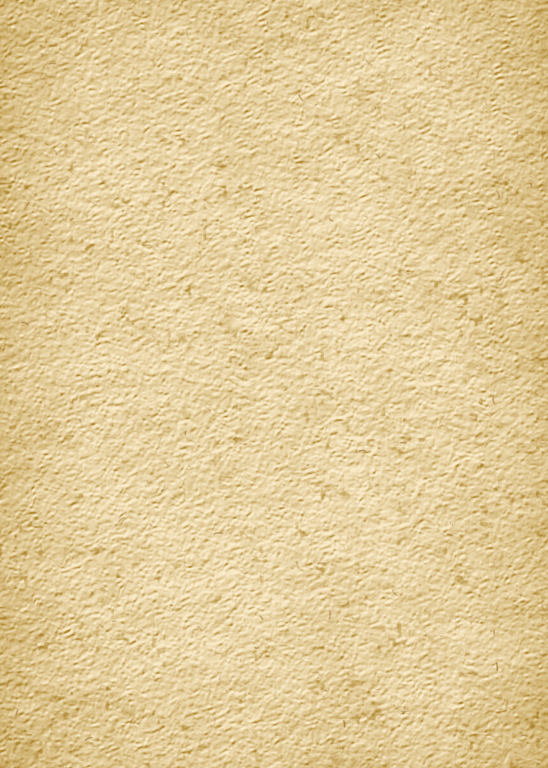
A Shadertoy shader for this texture:

```glsl
// Aged cream paper: a rough pulp surface lit from above, with brown flecks and
// a soft darkening toward the borders. The relief is the slope of a creased
// noise height field; all layers add to one tone that drives the paper colour.

float hash(vec2 p) {
    return fract(sin(dot(p, vec2(127.1, 311.7))) * 43758.5453);
}

float noise(vec2 p) {
    vec2 cell = floor(p), f = fract(p);
    f = f * f * (3.0 - 2.0 * f);
    return mix(mix(hash(cell), hash(cell + vec2(1, 0)), f.x),
               mix(hash(cell + vec2(0, 1)), hash(cell + vec2(1, 1)), f.x), f.y);
}

// Pulp height: small flattened lumps that lean up to the right, split by creases
float pulpHeight(vec2 p) {
    p += 0.005 * (vec2(noise(p * 60.0), noise(p * 60.0 + 71.0)) - 0.5);
    vec2 along = vec2(cos(0.36), sin(0.36));
    vec2 q = vec2(dot(p, along) * 190.0, dot(p, vec2(-along.y, along.x)) * 275.0);
    float crease = abs(2.0 * noise(q * 0.5 + 43.0) - 1.0);
    return 0.56 * noise(q) + 0.3 * noise(q.yx * 1.5 + 17.0) + 0.4 * crease;
}

// Short, slightly bent strands, one at most per grid cell; sizes are in cells
float fibres(vec2 p, float share, float reach, float thickness, float blur) {
    vec2 cell = floor(p);
    float cover = 0.0;
    for (int y = -1; y <= 1; y++) {
        for (int x = -1; x <= 1; x++) {
            vec2 id = cell + vec2(x, y);
            if (hash(id + 5.3) > share) continue;
            vec2 d = p - id - vec2(hash(id + 11.7), hash(id + 23.1));
            float angle = 6.2832 * hash(id + 37.9);
            d = mat2(cos(angle), -sin(angle), sin(angle), cos(angle)) * d;
            float halfLength = reach * mix(0.15, 1.0, hash(id + 51.3));
            d.y += 0.5 * (hash(id + 67.7) - 0.5) * d.x * d.x / halfLength;
            d.x = max(abs(d.x) - halfLength, 0.0);
            float strand = 1.0 - smoothstep(thickness - blur, thickness + blur, length(d));
            cover = max(cover, strand * mix(0.15, 1.0, hash(id + 83.9)));
        }
    }
    return cover;
}

void mainImage(out vec4 fragColor, in vec2 fragCoord) {
    vec2 p = fragCoord / iResolution.y;
    float pixel = 1.0 / iResolution.y;

    // Relief, with deeper shade in the pits
    vec2 light = vec2(-0.0007, 0.0015);
    float relief = 3.5 * (pulpHeight(p - light) - pulpHeight(p + light));
    float pit = max(-relief, 0.0);
    float tone = relief - 0.3 * pit * pit + 0.22;

    // Small sunken specks, gathered in patches
    float patchiness = smoothstep(0.25, 0.8, noise(p * vec2(38.0, 50.0) + 13.0));
    tone -= 2.4 * patchiness * smoothstep(0.68, 0.95, noise(p * vec2(150.0, 185.0) + 5.0));

    // Cloudy unevenness of the sheet
    tone += 0.8 * (noise(p * vec2(34.0, 54.0) + 9.0) - 0.5);
    tone += 0.5 * (noise(p * vec2(9.0, 13.0) + 31.0) - 0.5);

    // Bright middle, darker borders
    vec2 edge = 2.0 * fragCoord / iResolution.xy - 1.0;
    vec2 e2 = edge * edge;
    tone += 0.5 - 0.6 * e2.x - 0.34 * e2.y - 0.9 * pow(e2.x, 3.0) - 0.55 * pow(e2.y, 4.0);

    // Pale hairs within the pulp
    tone += 0.7 * fibres(p * 44.0 + 60.0, 0.5, 0.26, 0.025, 44.0 * pixel * 0.7);

    // Tone to paper colour, then the brown strands on top
    tone = clamp(tone, -4.0, 1.9);
    vec3 paper = vec3(0.885, 0.795, 0.595) + tone * vec3(0.048, 0.064, 0.1);
    vec3 brown = vec3(0.6, 0.42, 0.16);
    float dark = 0.65 * fibres(p * 18.0, 0.35, 0.09, 0.018, 18.0 * pixel * 0.8);
    float faint = 0.4 * fibres(p * 46.0 + 20.0, 0.35, 0.1, 0.035, 46.0 * pixel * 0.8);
    fragColor = vec4(mix(paper, brown, max(dark, faint)), 1.0);
}
```
